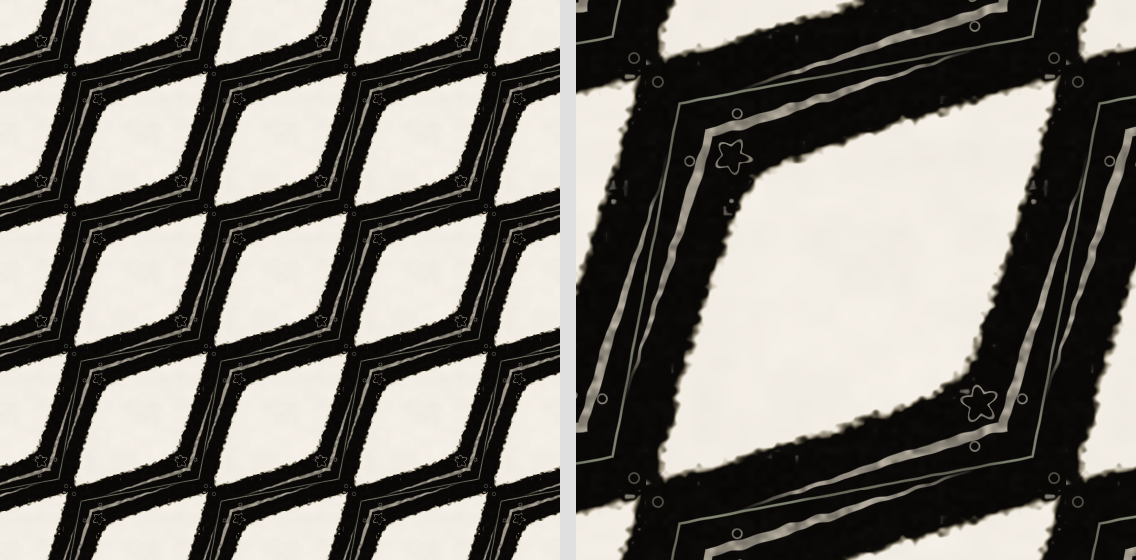
Left: the whole. Right: its middle third, enlarged.
Reproduce this pattern procedurally as a Shadertoy shader.

```glsl
// Slanted lattice of worn black bands around pale leaf-shaped cells, four by four.
// Each cell is folded along its two diagonals; the edge, strokes and ornaments
// are distances in that folded space, roughened by noise that wraps per cell.

const float REPEATS     = 4.0;
const float HALF_DIAG   = 0.70711;
const vec3  PAPER       = vec3(0.953, 0.932, 0.898);
const vec3  INK         = vec3(0.035, 0.030, 0.022);
const vec3  CHALK       = vec3(0.73, 0.70, 0.64);
const vec3  THREAD      = vec3(0.53, 0.55, 0.47);
const vec3  EDGE_TINT   = vec3(0.10, 0.03, -0.16);
const float LEAF_HEIGHT = 0.350;   // half width of the leaf across its short diagonal
const float LEAF_SLOPE  = 0.42;
const float LEAF_BULGE  = 0.15;
const float EDGE_SOFT   = 0.010;
const float EDGE_ROUGH  = 0.030;
const float SEAM_PEAK   = 0.595;   // height of the zigzag thread at its corner
const float SEAM_SLOPE  = 0.683;
const float SEAM_WIDTH  = 0.0030;
const float CHALK_GAP   = 0.105;   // distance of the chalk stroke from the thread
const float CHALK_TAPER = 0.170;
const float STAR_HEIGHT = 0.415;
const float STAR_RADIUS = 0.034;

float hash(vec2 p) {
    return fract(sin(dot(p, vec2(127.1, 311.7))) * 43758.5453);
}

// Value noise that repeats once per cell
float wrapNoise(vec2 p, float cells) {
    vec2 g = p * cells, i = floor(g), f = fract(g);
    f = f * f * (3.0 - 2.0 * f);
    vec2 a = mod(i, cells), b = mod(i + 1.0, cells);
    return mix(mix(hash(a), hash(vec2(b.x, a.y)), f.x),
               mix(hash(vec2(a.x, b.y)), hash(b), f.x), f.y);
}

float cover(float d, float soft) {
    return 1.0 - smoothstep(-soft, soft, d);
}

float ring(vec2 p, float radius, float halfWidth) {
    return abs(length(p) - radius) - halfWidth;
}

// Tapered chalk stroke; along runs from its thick end, across from the thread
float chalkStroke(float along, float across, float wobble, float soft) {
    float bend = sqrt(along * along + 0.0009);
    float d = (across + CHALK_GAP - CHALK_TAPER * bend) * 0.826 + wobble;
    float halfWidth = mix(0.0105, 0.003, smoothstep(0.12, 0.55, along));
    return cover(abs(d) - halfWidth, soft) * (1.0 - smoothstep(0.42, 0.62, along));
}

void mainImage(out vec4 fragColor, in vec2 fragCoord) {
    vec2 p = fragCoord / iResolution.xy * REPEATS;
    vec2 q = fract(p + 0.5) - 0.5;
    float soft = 0.8 * REPEATS / min(iResolution.x, iResolution.y);

    // Diagonal axes and their fold
    float u = (q.x + q.y) * HALF_DIAG;
    float v = (q.y - q.x) * HALF_DIAG;
    float a = abs(u), b = abs(v);

    float fine = wrapNoise(p, 64.0);
    float medium = wrapNoise(p + 0.37, 29.0);
    float broad = wrapNoise(p + 0.71, 11.0);

    // Leaf with a frayed edge
    float bend = sqrt(a * a + 0.0006);
    float leaf = (b - LEAF_HEIGHT + LEAF_SLOPE * bend + LEAF_BULGE * a * a) * 0.88;
    float frayed = leaf + EDGE_ROUGH * (0.6 * fine + 0.4 * medium - 0.5);
    float paper = cover(frayed, max(EDGE_SOFT, soft));

    // Woven ink with a few worn flecks near the edge
    vec3 color = INK + 0.035 * (fine - 0.35) * medium;
    float nearEdge = smoothstep(0.0, 0.012, leaf) * (1.0 - smoothstep(0.025, 0.055, leaf));
    float flecks = smoothstep(0.72, 0.90, 0.6 * fine + 0.4 * broad) * nearEdge;
    color = mix(color, CHALK, 0.65 * flecks);

    // Chalk strokes on both sides of the thread
    float across = b - SEAM_PEAK + SEAM_SLOPE * a;
    float wobble = 0.007 * (medium - 0.5);
    float chalk = max(chalkStroke(a, across, wobble, soft),
                      chalkStroke(HALF_DIAG - a, -across, wobble, soft));
    color = mix(color, CHALK, chalk * (0.55 + 0.45 * fine));

    // Fine zigzag thread
    float seam = cover(abs(across * 0.826 + 0.4 * wobble) - SEAM_WIDTH, soft);
    color = mix(color, THREAD, seam * (0.65 + 0.35 * broad));

    // Star outline in each bend, with a small ring on either side
    vec2 s = vec2(u, b - STAR_HEIGHT);
    float spikes = 0.009 * cos(5.0 * atan(s.x, s.y + 1e-5)) + 0.012 * (medium - 0.5);
    float marks = cover(ring(s, STAR_RADIUS + spikes, 0.003), soft);
    marks = max(marks, cover(ring(vec2(a - 0.08, b - 0.48), 0.011, 0.002), soft));
    color = mix(color, CHALK, marks * (0.45 + 0.35 * fine));

    // Pair of faint rings at every crossing
    float link = cover(ring(vec2(a, b - 0.667), 0.012, 0.002), soft);
    color = mix(color, THREAD, 0.55 * link);

    // Paper with faint mottling and a warm rim
    vec3 sheet = PAPER + 0.016 * (broad - 0.5) + 0.010 * (medium - 0.5);
    color = mix(color, sheet, paper) + EDGE_TINT * paper * (1.0 - paper);
    fragColor = vec4(clamp(color, 0.0, 1.0), 1.0);
}
```
